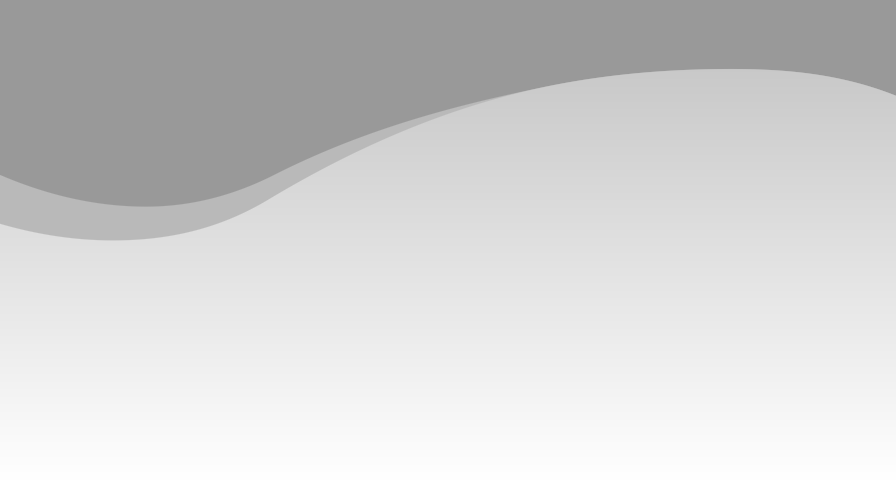
Give the GLSL for this background, as a WebGL 1 fragment shader.

```glsl
precision highp float;
// A flat grey sky over a pale panel with a flowing wave edge, and a mid-grey
// ribbon between them on the left. Each edge is a chain of cubic Hermite spans
// in unit canvas coordinates; the panel fades linearly to white downwards.

uniform vec2 u_resolution;

#define SKY_GREY 0.600
#define RIBBON_GREY 0.727
#define PANEL_TOP_GREY 0.785
#define PANEL_TOP_Y 0.863
#define PANEL_WHITE_Y 0.040
#define EDGE_PIXELS 1.15

// Height at x of the span between two knots, each (x, y, slope).
float span(vec3 a, vec3 b, float x) {
  float width = b.x - a.x;
  float t = clamp((x - a.x) / width, 0.0, 1.0);
  float s = 1.0 - t;
  float ends = mix(a.y, b.y, t * t * (3.0 - 2.0 * t));
  return ends + width * t * s * (a.z * s - b.z * t);
}

// Four-knot wave: falls to a trough, then rises to the meeting point.
float wave(vec3 start, vec3 trough, vec3 bend, vec3 meet, float x) {
  if (x < trough.x) return span(start, trough, x);
  if (x < bend.x) return span(trough, bend, x);
  return span(bend, meet, x);
}

// Antialiased coverage of the area above an edge.
float above(float y, float edge) {
  return clamp(0.5 + (y - edge) * u_resolution.y / EDGE_PIXELS, 0.0, 1.0);
}

void main() {
  vec2 p = gl_FragCoord.xy / u_resolution;

  // Both edges join here and share the crest on the right.
  vec3 meet = vec3(0.612, 0.829, 0.36);
  vec3 crest = vec3(0.816, 0.863, 0.0);
  vec3 finish = vec3(1.0, 0.810, -0.71);

  float skyEdge;
  float panelEdge;
  if (p.x < meet.x) {
    skyEdge = wave(vec3(0.0, 0.653, -0.764), vec3(0.163, 0.590, 0.0),
                   vec3(0.306, 0.653, 0.90), meet, p.x);
    panelEdge = wave(vec3(0.0, 0.556, -0.516), vec3(0.126, 0.523, 0.0),
                     vec3(0.2995, 0.604, 1.067), meet, p.x);
  } else {
    skyEdge = p.x < crest.x ? span(meet, crest, p.x) : span(crest, finish, p.x);
    panelEdge = skyEdge;
  }

  // Layers: panel at the bottom, then ribbon, then sky.
  float fade = clamp((PANEL_TOP_Y - p.y) / (PANEL_TOP_Y - PANEL_WHITE_Y), 0.0, 1.0);
  float grey = mix(PANEL_TOP_GREY, 1.0, fade);
  float backdrop = mix(RIBBON_GREY, SKY_GREY, above(p.y, skyEdge));
  grey = mix(grey, backdrop, above(p.y, panelEdge));

  gl_FragColor = vec4(vec3(grey), 1.0);
}
```
